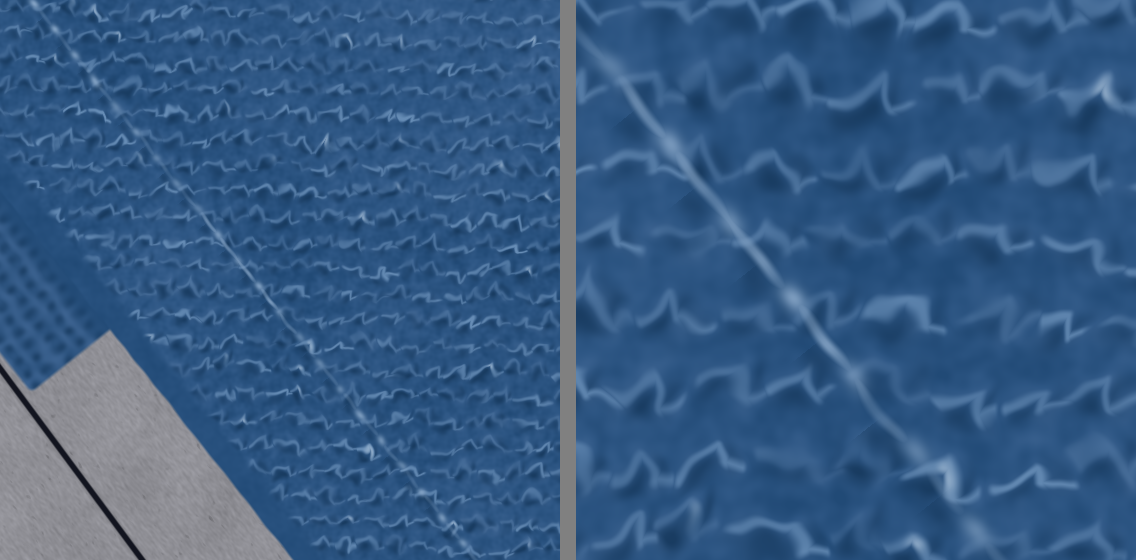
Left, the full canvas; right, a detail of the centre.
Write a Shadertoy shader that draws this texture.

```glsl
const vec3 DEEP = vec3(0.11, 0.27, 0.44);
const vec3 BLUE = vec3(0.18, 0.34, 0.52);
const vec3 SOFT = vec3(0.25, 0.40, 0.58);
const vec3 GLINT = vec3(0.40, 0.55, 0.71);
const vec3 BOARD = vec3(0.56, 0.56, 0.585);
const vec3 GAP = vec3(0.07, 0.08, 0.12);

const vec2 ALONG = vec2(0.622, -0.783);   // direction of seam and hem
const vec2 ACROSS = vec2(0.783, 0.622);
const vec2 PITCH = vec2(0.0586, 0.0355);  // weave cell, along and across
const float SEAM = 0.0436;
const float HEM = -0.168;
const float EDGE = -0.212;

vec2 hash2(vec2 p) {
    vec3 q = fract(p.xyx * vec3(0.1031, 0.1030, 0.0973));
    q += dot(q, q.yzx + 33.33);
    return fract((q.xx + q.yz) * q.zy);
}

float corner(vec2 cell, vec2 offset, vec2 f) {
    return dot(hash2(cell + offset) * 2.0 - 1.0, f - offset);
}

// Gradient noise, roughly -0.7 to 0.7
float noise(vec2 p) {
    vec2 i = floor(p), f = p - i;
    vec2 u = f * f * f * (f * (f * 6.0 - 15.0) + 10.0);
    return mix(mix(corner(i, vec2(0, 0), f), corner(i, vec2(1, 0), f), u.x),
               mix(corner(i, vec2(0, 1), f), corner(i, vec2(1, 1), f), u.x), u.y);
}

float segment(vec2 p, vec2 a, vec2 b) {
    vec2 ab = b - a;
    return length(p - a - ab * clamp(dot(p - a, ab) / dot(ab, ab), 0.0, 1.0));
}

float blob(vec2 d, vec2 size) {
    d /= size;
    return exp(-dot(d, d));
}

// One stepped yarn loop: x = lit crest, y = soft shoulder, z = hollow
vec3 yarnLoop(vec2 d, vec2 rnd) {
    vec2 tip = vec2(0.006, 0.005) + (rnd - 0.5) * 0.008;
    vec2 heel = vec2(0.012, -0.011) + (rnd.yx - 0.5) * 0.006;
    float bar = segment(d, vec2(-0.016, -0.004), tip);
    float hook = segment(d, tip, heel);
    float foot = segment(d, heel, heel + vec2(0.012, 0.003));
    float reach = min(min(bar, hook), foot + 0.001);
    float crest = smoothstep(0.0058, 0.0004, reach) * (0.2 + 0.8 * rnd.x);
    float shoulder = exp(-reach * reach / 0.00005);
    float hollow = blob(d - vec2(-0.003, -0.009), vec2(0.014, 0.009))
                 + 0.6 * blob(d - vec2(0.018, -0.002), vec2(0.006, 0.010));
    return vec3(crest, shoulder, hollow * (0.5 + 0.6 * rnd.y));
}

// Staggered grid of loops; w = rare bright fleck
vec4 weave(vec2 p) {
    vec2 grid = vec2(dot(p, ALONG), dot(p, ACROSS)) / PITCH;
    vec4 peak = vec4(0.0);
    for (int j = -1; j <= 1; j++) {
        float row = floor(grid.y) + float(j);
        float stagger = 0.5 * mod(row, 2.0);
        for (int i = -1; i <= 1; i++) {
            float col = floor(grid.x - stagger) + float(i);
            vec2 rnd = hash2(vec2(col, row) + 57.0);
            vec2 center = (vec2(col + stagger, row) + 0.5) * PITCH;
            vec2 d = p - center.x * ALONG - center.y * ACROSS + (rnd.yx - 0.5) * 0.012;
            float fleck = step(0.93, rnd.y) * blob(d - vec2(0.007, 0.0), vec2(0.006, 0.009));
            peak = max(peak, vec4(yarnLoop(d, rnd), fleck));
        }
    }
    return peak;
}

vec3 matColor(vec2 p, float along, float across) {
    vec2 warp = vec2(noise(p * 42.0), noise(p * 42.0 + 71.0)) * 0.014
              + vec2(noise(p * 13.0 + 9.0), noise(p * 13.0 + 31.0)) * 0.022;
    vec4 yarn = weave(p + warp);
    float haze = smoothstep(0.15, 0.75, across) * smoothstep(1.0, 0.35, along);
    float relief = mix(1.0, 0.7, haze) * smoothstep(HEM - 0.012, HEM + 0.012, across);
    float patch_ = 0.75 + 0.9 * noise(p * 17.0 + 4.0);
    // Broad fading, then uneven fibres
    float tone = noise(p * 5.0) * 0.6 + noise(p * 48.0) * 0.75 + noise(p * 105.0) * 0.45;
    tone += haze * 0.6 - 0.2 + yarn.y * relief * 0.65;
    vec3 color = mix(BLUE, SOFT, clamp(tone, 0.0, 1.2));
    color = mix(color, DEEP, clamp(-tone, 0.0, 0.7));
    color = mix(color, DEEP * 0.86, min(yarn.z * relief, 1.0) * (1.0 - 0.4 * yarn.y));
    color = mix(color, GLINT, clamp(yarn.x * relief * patch_, 0.0, 1.0));
    color = mix(color, vec3(0.66, 0.75, 0.84), yarn.w * yarn.x * relief);
    // Smooth hem, rolled darker toward the edge
    float hem = smoothstep(HEM + 0.006, HEM - 0.012, across);
    vec3 roll = mix(DEEP, BLUE, 0.5 + noise(p * 20.0) * 0.5 + noise(p * 70.0) * 0.3);
    return mix(color, roll, hem * 0.85);
}

// Seam thread: broken fine line with an uneven bead at every stitch
vec3 addSeam(vec3 color, float along, float across) {
    float off = across - SEAM - 0.006 * noise(vec2(along * 24.0, 3.0));
    float taut = smoothstep(0.48, 0.54, along) * smoothstep(0.82, 0.72, along);
    float wear = 0.75 + 0.8 * noise(vec2(along * 45.0, 8.0));
    float line = smoothstep(0.0055, 0.0005, abs(off)) * mix(0.32, 0.8, taut) * wear;
    float stitch = along / PITCH.x - 0.24;
    vec2 rnd = hash2(vec2(floor(stitch), 9.0));
    vec2 d = vec2((fract(stitch) - 0.5) * PITCH.x, off);
    float bead = blob(d, vec2(0.008 + 0.006 * rnd.y, 0.0065)) * (0.5 + 0.5 * rnd.x);
    color = mix(color, DEEP * 0.85, 0.6 * blob(d + vec2(0.022, 0.011), vec2(0.012, 0.008)));
    return mix(color, vec3(0.53, 0.65, 0.78), clamp(max(line, bead), 0.0, 1.0));
}

vec3 boardColor(float along, float across) {
    float grain = noise(vec2(along * 45.0, across * 150.0)) + 0.7 * noise(vec2(along * 110.0, across * 230.0));
    float pit = smoothstep(0.3, 0.55, noise(vec2(along * 60.0, across * 130.0) + 40.0));
    vec3 color = BOARD * (1.0 + 0.11 * grain - 0.12 * pit + 0.08 * noise(vec2(along, across) * 9.0));
    float gap = abs(across + 0.392 + 0.033 * along);
    color = mix(color, BOARD * 0.75, smoothstep(0.012, 0.004, gap) * 0.4);
    return mix(color, GAP, smoothstep(0.007, 0.003, gap));
}

// Ribbed strap with rows of dimples between the ribs
vec3 strapColor(float along, float across) {
    float bend = across + 0.012 * noise(vec2(along, across) * 22.0);
    float rib = 0.5 + 0.5 * cos(6.2832 * bend / 0.036);
    float dimple = 0.5 + 0.5 * cos(6.2832 * (along / 0.027 + 0.5 * floor(bend / 0.036)));
    float worn = noise(vec2(along, across) * 40.0);
    vec3 color = mix(BLUE * 0.95, SOFT, clamp(rib * 0.6 + worn * 0.9, 0.0, 1.0));
    color = mix(color, DEEP * 0.85, (1.0 - rib) * dimple * (0.6 + worn * 0.6));
    return mix(color, DEEP, smoothstep(-0.26, EDGE, across) * 0.7);
}

void mainImage(out vec4 fragColor, in vec2 fragCoord) {
    vec2 p = fragCoord / iResolution.xy - vec2(0.0, 1.0);
    float along = dot(p, ALONG), across = dot(p, ACROSS);
    vec3 color = boardColor(along, across);

    // Strap end with rounded corners
    vec2 q = vec2(along - 0.573, abs(across + 0.297) - 0.085);
    float strap = length(max(q, 0.0)) + min(max(q.x, q.y), 0.0) - 0.01;
    color = mix(color, strapColor(along, across), smoothstep(0.004, -0.004, strap));

    vec3 cloth = addSeam(matColor(p, along, across), along, across);
    float border = EDGE + 0.004 * noise(vec2(along * 18.0, 5.0));
    color = mix(color, cloth, smoothstep(-0.003, 0.003, across - border));
    fragColor = vec4(color, 1.0);
}
```
